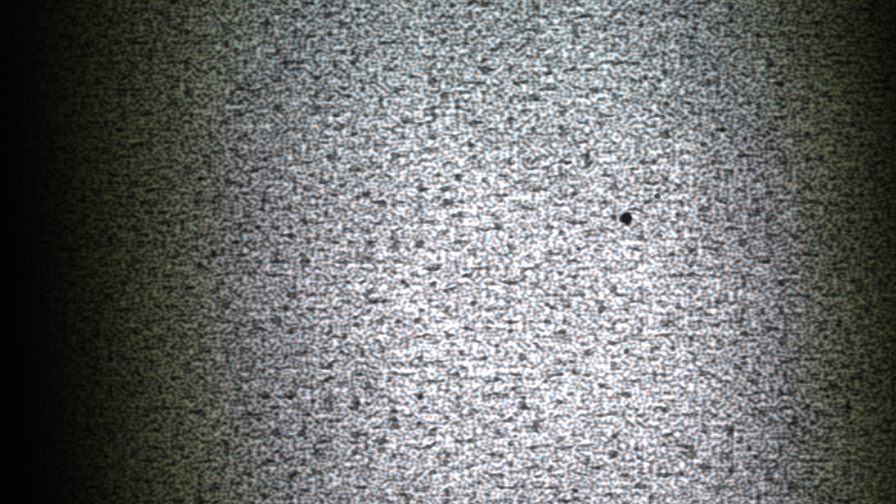
Reproduce this texture procedurally as a WebGL 2 fragment shader.

```glsl
#version 300 es
precision highp float;
// Brushed, grainy metal under a soft lamp: a broad vertical band of light falls off
// to black at the left and to olive shadow at the right. Layered gradient noise gives
// sparkling grain, horizontal brush streaks and dark pits; a few specks lie on top.
uniform vec2 u_resolution;
out vec4 fragColor;

// Light band, in fractions of the canvas
const vec2 LEFT_FALLOFF = vec2(0.0, 0.52);
const vec2 RIGHT_FALLOFF = vec2(0.67, 1.09);
const float LIGHT_CENTRE_Y = 0.38;
const float LIGHT_HEIGHT = 1.02;
const float LIGHT_TILT = 0.04;
const float LIGHT_GAIN = 0.77;

// Grain, as cells per canvas height
const vec2 FINE_CELLS = vec2(112.0, 134.0);
const vec2 COARSE_CELLS = vec2(52.0, 78.0);
const vec2 STREAK_CELLS = vec2(13.0, 92.0);
const vec2 PIT_CELLS = vec2(39.0, 76.0);
const vec2 CLOUD_CELLS = vec2(4.0, 6.0);
const float FINE_GAIN = 0.85;
const float COARSE_GAIN = 0.42;
const float STREAK_GAIN = 0.36;
const float PIT_DEPTH = 0.48;
const float CLOUD_GAIN = 0.10;
const float HUE_GAIN = 0.13;

// Colours
const vec3 BLACK_LEVEL = vec3(0.012, 0.014, 0.008);
const vec3 SHADOW_TINT = vec3(1.03, 1.06, 0.72);
const vec3 BRIGHT_TINT = vec3(0.995, 0.99, 1.035);
const vec3 TOP_TINT = vec3(0.96, 1.02, 1.0);
const vec3 SPECK_COLOUR = vec3(0.07, 0.075, 0.09);

// Specks: centre in canvas fractions, radius in canvas heights, opacity
const vec4 LARGE_SPECK = vec4(0.699, 0.567, 0.0125, 0.95);
const vec4 SMALL_SPECK = vec4(0.734, 0.611, 0.006, 0.7);
const vec4 FAINT_SPECK = vec4(0.405, 0.493, 0.009, 0.4);

uint hash(ivec2 cell, uint seed) {
    uint h = uint(cell.x) * 1597334677u ^ uint(cell.y) * 3812015801u ^ seed * 2654435769u;
    h = (h ^ (h >> 16)) * 2246822519u;
    h = (h ^ (h >> 13)) * 3266489917u;
    return h ^ (h >> 16);
}

float cornerSlope(ivec2 cell, vec2 offset, uint seed) {
    float angle = float(hash(cell, seed) & 65535u) * 6.28318 / 65536.0;
    return dot(vec2(cos(angle), sin(angle)), offset);
}

// Gradient noise, roughly -0.7 to 0.7
float noise(vec2 p, uint seed) {
    vec2 base = floor(p);
    vec2 f = p - base;
    ivec2 cell = ivec2(base);
    vec2 w = f * f * f * (f * (f * 6.0 - 15.0) + 10.0);
    float low = mix(cornerSlope(cell, f, seed),
                    cornerSlope(cell + ivec2(1, 0), f - vec2(1, 0), seed), w.x);
    float high = mix(cornerSlope(cell + ivec2(0, 1), f - vec2(0, 1), seed),
                     cornerSlope(cell + ivec2(1, 1), f - vec2(1, 1), seed), w.x);
    return mix(low, high, w.y);
}

float lampLight(vec2 uv) {
    float x = uv.x + LIGHT_TILT * (uv.y - 0.5);
    float band = smoothstep(LEFT_FALLOFF.x, LEFT_FALLOFF.y, x)
               * (1.0 - smoothstep(RIGHT_FALLOFF.x, RIGHT_FALLOFF.y, x));
    float dy = (uv.y - LIGHT_CENTRE_Y) / LIGHT_HEIGHT;
    return band * exp(-dy * dy);
}

// Coverage of a round speck with a ragged, soft rim
float speckMask(vec2 p, float aspect, vec4 speck) {
    vec2 d = p - speck.xy * vec2(aspect, 1.0);
    float ragged = length(d) + 0.3 * speck.z * noise(d / speck.z * 1.3 + 20.0, 11u);
    return speck.w * (1.0 - smoothstep(0.65 * speck.z, 1.3 * speck.z, ragged));
}

void main() {
    vec2 uv = gl_FragCoord.xy / u_resolution;
    float aspect = u_resolution.x / u_resolution.y;
    vec2 p = vec2(uv.x * aspect, uv.y);
    float light = lampLight(uv);

    // Surface relief: grain everywhere, brushing strongest in full light
    float grain = FINE_GAIN * noise(p * FINE_CELLS, 1u)
                + COARSE_GAIN * noise(p * COARSE_CELLS, 2u)
                + STREAK_GAIN * (0.4 + 0.6 * light) * noise(p * STREAK_CELLS, 3u)
                + CLOUD_GAIN * noise(p * CLOUD_CELLS, 4u);
    float pits = smoothstep(0.12, 0.5, noise(p * PIT_CELLS, 5u));
    float contrast = mix(1.45, 0.85, light);
    float tone = LIGHT_GAIN * light * (1.04 + contrast * grain) * (1.0 - PIT_DEPTH * pits);

    // Tint by light level, with a little coloured sparkle
    vec3 tint = mix(SHADOW_TINT, BRIGHT_TINT, smoothstep(0.05, 0.6, light));
    tint *= mix(vec3(1.0), TOP_TINT, smoothstep(0.45, 1.0, uv.y));
    float hue = noise(p * FINE_CELLS * 0.8, 6u);
    tint += HUE_GAIN * hue * vec3(1.0, -0.2, -0.9);
    vec3 colour = BLACK_LEVEL + max(tone, 0.0) * tint;

    // Specks of dust
    float dust = max(speckMask(p, aspect, LARGE_SPECK), speckMask(p, aspect, SMALL_SPECK));
    dust = max(dust, speckMask(p, aspect, FAINT_SPECK));
    colour = mix(colour, SPECK_COLOUR, dust);
    fragColor = vec4(clamp(colour, 0.0, 1.0), 1.0);
}
```
